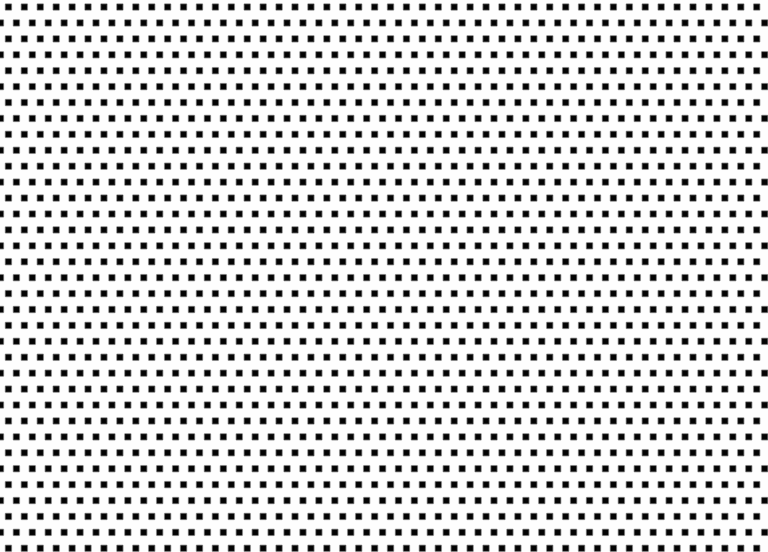
Reproduce this pattern procedurally as a WebGL 2 fragment shader.

```glsl
#version 300 es
precision highp float;

uniform vec2 u_resolution;
out vec4 outColor;

const float COLUMNS = 48.24;                  // repeats across the canvas width
const vec2 FIRST_CENTER = vec2(0.53, 0.44);   // first square from the top left, in cells
const float ROW_SHIFT = 0.5;                  // sideways shift of every other row, in cells
const float HALF_SIDE = 0.2;                  // half the side of a square, in cells
const float CORNER_RADIUS = 0.05;             // rounding of the corners, in cells
const float EDGE_SOFTNESS = 0.075;            // half width of the soft edge, in cells
const vec3 PAPER = vec3(0.995);
const vec3 INK = vec3(0.012);

float roundedSquare(vec2 p, float halfSide, float radius) {
    vec2 q = abs(p) - halfSide + radius;
    return length(max(q, 0.0)) + min(max(q.x, q.y), 0.0) - radius;
}

void main() {
    // Square cells scaled by the width, with rows counted from the top
    float cellsPerPixel = COLUMNS / u_resolution.x;
    vec2 fromTopLeft = vec2(gl_FragCoord.x, u_resolution.y - gl_FragCoord.y);
    vec2 grid = fromTopLeft * cellsPerPixel - FIRST_CENTER;

    // Staggered rows
    float row = floor(grid.y + 0.5);
    grid.x += ROW_SHIFT * mod(row, 2.0);
    vec2 local = fract(grid + 0.5) - 0.5;

    // Soft-edged square, never sharper than a pixel
    float edge = max(EDGE_SOFTNESS, 0.6 * cellsPerPixel);
    float dist = roundedSquare(local, HALF_SIDE, CORNER_RADIUS);
    float coverage = 1.0 - smoothstep(-edge, edge, dist);

    outColor = vec4(mix(PAPER, INK, coverage), 1.0);
}
```
